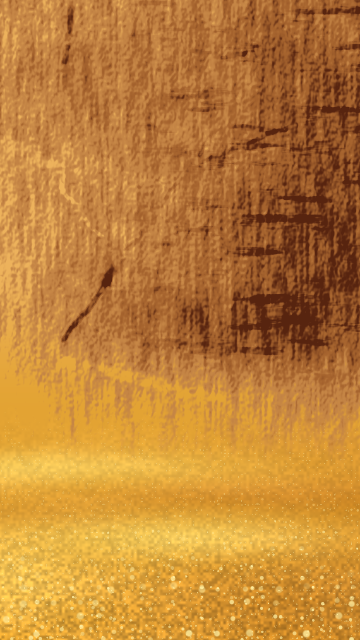
Give the GLSL for this background, as a WebGL 1 fragment shader.

```glsl
precision highp float;
// Brushed bronze wall with scratches, melting into a glowing floor of gold glitter.
uniform vec2 u_resolution;

const vec3 UMBER = vec3(0.34, 0.14, 0.06);
const vec3 BRONZE = vec3(0.65, 0.39, 0.18);
const vec3 COPPER = vec3(0.77, 0.52, 0.27);
const vec3 GOLD = vec3(0.89, 0.64, 0.20);
const vec3 AMBER = vec3(0.80, 0.52, 0.15);
const vec3 PALE_GOLD = vec3(0.97, 0.82, 0.38);
const vec3 SPARK = vec3(1.0, 0.93, 0.62);

float hash(vec2 p) {
  vec3 q = fract(vec3(p.xyx) * 0.1031);
  q += dot(q, q.yzx + 33.33);
  return fract((q.x + q.y) * q.z);
}

float noise(vec2 p) {
  vec2 i = floor(p), f = fract(p);
  f = f * f * (3.0 - 2.0 * f);
  return mix(mix(hash(i), hash(i + vec2(1.0, 0.0)), f.x),
             mix(hash(i + vec2(0.0, 1.0)), hash(i + 1.0), f.x), f.y);
}

float fbm(vec2 p) {
  float sum = 0.0, gain = 0.5;
  for (int i = 0; i < 4; i++) {
    sum += gain * noise(p);
    p = p * 2.03 + 17.0;
    gain *= 0.5;
  }
  return sum;
}

// Soft elliptical spot
float glow(vec2 p, vec2 center, vec2 radius) {
  vec2 d = (p - center) / radius;
  return exp(-dot(d, d));
}

// Ragged line between two points
float scratch(vec2 p, vec2 a, vec2 b, float width) {
  p += 0.035 * (vec2(fbm(p * 12.0), fbm(p * 12.0 + 40.0)) - 0.47);
  vec2 ab = b - a;
  float t = clamp(dot(p - a, ab) / dot(ab, ab), 0.0, 1.0);
  float d = length(p - a - ab * t);
  return (1.0 - smoothstep(width * 0.3, width, d)) * smoothstep(0.2, 0.6, noise(p * 45.0));
}

// Round flecks, one per occupied grid cell
float flecks(vec2 p, float cells, float density, float seed) {
  vec2 q = p * cells, id = floor(q) + seed;
  float size = mix(0.12, 0.32, hash(id + 9.1));
  vec2 center = 0.35 + 0.3 * vec2(hash(id + 3.7), hash(id + 6.3));
  float disc = 1.0 - smoothstep(size * 0.5, size, length(fract(q) - center));
  return disc * step(hash(id), density) * mix(0.4, 1.0, hash(id + 1.9));
}

vec3 wall(vec2 uv, vec2 p) {
  // Broad light: gold at the left and foot, shade at the right
  float light = 0.55 - 0.30 * smoothstep(0.0, 1.0, uv.x);
  light += 0.28 * exp(-uv.x * 6.0) * smoothstep(1.0, 0.65, uv.y);
  light += 0.45 * smoothstep(0.52, 0.32, uv.y) + 0.12 * smoothstep(0.86, 1.0, uv.y);
  light -= 0.20 * glow(uv, vec2(0.92, 0.60), vec2(0.28, 0.17));
  light -= 0.13 * glow(uv, vec2(0.58, 0.51), vec2(0.32, 0.06));
  light += 0.10 * glow(uv, vec2(0.45, 0.70), vec2(0.18, 0.12));
  light += 0.35 * (fbm(p * vec2(5.0, 6.0)) - 0.47);

  // Vertical brushing and leathery grain
  float brush = noise(p * vec2(130.0, 9.0)) + noise(p * vec2(75.0, 22.0) + 31.0) - 1.0;
  vec2 warp = p + 0.008 * noise(p * 35.0);
  float grain = noise(warp * vec2(150.0, 105.0)) - noise(warp * vec2(150.0, 105.0) + vec2(0.6, -0.6));
  light += 0.30 * brush + 0.26 * grain;
  light += 0.12 * (noise(p * vec2(210.0, 150.0)) - 0.5);

  // Horizontal worn patches
  float wear = smoothstep(0.52, 0.72, fbm(p * vec2(7.0, 40.0) + 8.0));
  light -= 0.35 * wear * smoothstep(0.15, 0.8, uv.x) * smoothstep(0.36, 0.5, uv.y);

  // Pale creases, then dark cracks
  light += 0.25 * scratch(p, vec2(0.15, 1.30), vec2(0.31, 1.08), 0.010);
  light += 0.25 * scratch(p, vec2(0.18, 0.78), vec2(0.62, 0.66), 0.022);
  light += 0.18 * scratch(p, vec2(0.0, 1.39), vec2(0.28, 1.27), 0.025);
  float crack = scratch(p, vec2(0.18, 0.84), vec2(0.31, 1.01), 0.011);
  crack += scratch(p, vec2(0.30, 1.00), vec2(0.34, 1.06), 0.018);
  crack += 0.45 * scratch(p, vec2(0.34, 1.06), vec2(0.60, 1.42), 0.009);
  crack += 0.7 * scratch(p, vec2(0.18, 1.61), vec2(0.20, 1.77), 0.010);
  crack += 0.6 * scratch(p, vec2(0.56, 1.33), vec2(0.83, 1.43), 0.010);
  crack += 0.7 * scratch(p, vec2(0.62, 1.62), vec2(0.70, 1.63), 0.009);
  light -= 0.5 * crack;

  vec3 color = mix(UMBER, BRONZE, smoothstep(-0.1, 0.34, light));
  color = mix(color, COPPER, smoothstep(0.32, 0.62, light));
  vec3 shine = mix(vec3(0.93, 0.70, 0.36), GOLD, smoothstep(0.6, 0.35, uv.y));
  return mix(color, shine, smoothstep(0.60, 0.98, light));
}

vec3 ground(vec2 uv, vec2 p) {
  // Alternating bands of light and amber shadow
  vec3 color = mix(GOLD, AMBER, 0.45 * smoothstep(0.3, 1.0, uv.x));
  color = mix(color, AMBER, 0.75 * glow(uv, vec2(0.75, 0.225), vec2(0.55, 0.025)));
  color = mix(color, AMBER, 0.45 * glow(uv, vec2(0.15, 0.195), vec2(0.35, 0.02)));
  color = mix(color, AMBER * 0.92, 0.75 * glow(uv, vec2(0.95, 0.05), vec2(0.65, 0.09)));
  color = mix(color, PALE_GOLD, 0.75 * glow(uv, vec2(0.05, 0.27), vec2(0.55, 0.028)));
  color = mix(color, PALE_GOLD, 0.80 * glow(uv, vec2(0.48, 0.16), vec2(0.40, 0.035)));
  color = mix(color, PALE_GOLD, 0.55 * glow(uv, vec2(0.0, 0.10), vec2(0.30, 0.07)));
  color += 0.10 * (fbm(p * vec2(4.0, 14.0)) - 0.47);

  // Glitter grows from dust into soft discs toward the viewer
  float near = smoothstep(0.22, 0.03, uv.y);
  color *= 1.0 + (0.12 + 0.26 * near) * (noise(p * 125.0) - 0.5);
  float dust = flecks(p, 105.0, 0.35, 5.0) * 0.55 + flecks(p, 65.0, 0.25, 71.0) * smoothstep(0.28, 0.14, uv.y);
  float discs = flecks(p, 24.0, 0.45, 23.0) * smoothstep(0.13, 0.05, uv.y);
  discs += flecks(p + 0.37, 36.0, 0.30, 47.0) * smoothstep(0.20, 0.08, uv.y);
  return mix(color, SPARK, clamp(0.7 * dust + 0.85 * discs, 0.0, 0.95));
}

void main() {
  vec2 uv = gl_FragCoord.xy / u_resolution;
  vec2 p = uv * vec2(1.0, 1.78);
  float edge = uv.y + 0.04 * (noise(p * vec2(60.0, 5.0)) - 0.5);
  vec3 color = mix(ground(uv, p), wall(uv, p), smoothstep(0.275, 0.365, edge));
  gl_FragColor = vec4(clamp(color, 0.0, 1.0), 1.0);
}
```
